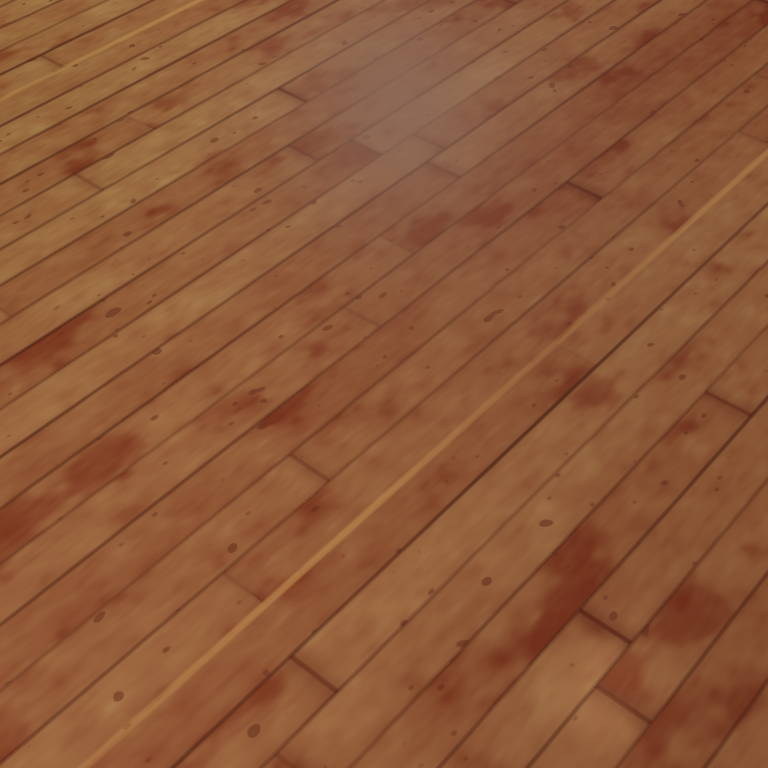
Write a Shadertoy shader that draws this texture.

```glsl
// A varnished plank floor seen in perspective, running to the upper right.
// Two vanishing points give floor coordinates; cellular noise stains each board,
// layered sines draw the grain, and soft window reflections lie on top.

vec3 hash3(vec2 p) {
    vec3 q = vec3(dot(p, vec2(127.1, 311.7)),
                  dot(p, vec2(269.5, 183.3)),
                  dot(p, vec2(419.2, 371.9)));
    return fract(sin(q) * 43758.5);
}

// Cellular noise: soft spots of random sign, one per cell, averaging zero
float spots(vec2 p) {
    vec2 cell = floor(p);
    float sum = 0.0;
    for (int y = -1; y <= 1; y++)
    for (int x = -1; x <= 1; x++) {
        vec2 c = cell + vec2(x, y);
        vec3 h = hash3(c);
        vec2 d = c + h.xy - p;
        sum += (2.0 * h.z - 1.0) * exp(-5.0 * dot(d, d));
    }
    return sum;
}

float glow(vec2 p, vec2 center, vec2 size) {
    vec2 d = (p - center) / size;
    return exp(-dot(d, d));
}

// Lightness of the wood: 0 is red heartwood, 1 is pale sapwood
float woodTone(float along, float lane, vec3 board) {
    vec2 p = vec2(along, lane) + board.xy * vec2(30.0, 50.0);
    float blotch = spots(p * vec2(8.0, 0.75));
    float mottle = spots(p * vec2(23.0, 2.2));
    float flame = spots(p * vec2(42.0, 4.5));
    float fibre = spots(p * vec2(48.0, 10.0));
    float warp = 2.0 * blotch + mottle;
    float grain = sin(lane * 19.0 + along * 5.0 + warp * 2.0)
                + 0.6 * sin(lane * 37.0 - along * 9.0 + warp * 3.0);

    float tone = 0.64 + 0.26 * (board.z - 0.5);
    tone -= 0.20 * blotch + 0.17 * mottle + 0.10 * flame + 0.07 * fibre;
    tone -= 0.32 * smoothstep(0.2, 0.8, blotch + 0.35 * mottle + 0.2 * flame);
    return tone + 0.025 * grain;
}

void mainImage(out vec4 fragColor, in vec2 fragCoord) {
    vec2 uv = fragCoord / iResolution.xy;

    // Perspective: lane counts planks, along runs down their length
    float depth = 2.08 - uv.y;
    float lane = 18.0 * (2.42 - uv.x) / depth;
    float along = (uv.x + 2.15) / depth;
    float laneBlur = fwidth(lane);
    float alongBlur = fwidth(along);

    // Planks cut into boards of staggered length
    float plank = floor(lane);
    float joint = along / 1.15 + hash3(vec2(plank, 3.0)).x;
    vec3 board = hash3(vec2(plank, floor(joint) + 17.0));
    float tone = woodTone(along, lane, board);

    // A darker red run of planks toward the far right
    float redRun = glow(vec2(lane, along), vec2(23.6, 2.7), vec2(1.7, 0.9));
    tone -= 0.38 * redRun;

    vec3 color = mix(vec3(0.475, 0.215, 0.125), vec3(0.635, 0.445, 0.28),
                     clamp(tone, -0.1, 1.1));

    // Small dark flecks
    float fleck = smoothstep(0.72, 0.98, spots(vec2(along * 42.0, lane * 4.0) + plank * 5.0));
    color = mix(color, vec3(0.36, 0.16, 0.10), 0.5 * fleck);

    // Board ends: a thin crack within a red smear
    float endGap = abs(fract(joint + 0.5) - 0.5) * 1.15;
    float endDark = hash3(vec2(plank, floor(joint + 0.5))).y;
    float crack = 1.0 - smoothstep(0.001, 0.003 + alongBlur, endGap);
    float smear = exp(-endGap * endGap / 0.00025);
    color = mix(color, vec3(0.36, 0.15, 0.09), endDark * (0.5 * crack + 0.45 * smear));

    // Seams between planks: mostly dark, a few opened to pale wood
    float edge = floor(lane + 0.5);
    float seamGap = abs(lane - edge);
    float wear = 0.5 + 0.5 * sin(along * 7.0 + edge * 2.4);
    float seam = 1.0 - smoothstep(0.01, 0.035 + laneBlur, seamGap);
    float shade = exp(-seamGap * 14.0);
    float darkness = mix(0.4, 0.85, hash3(vec2(edge, 8.0)).x) * (0.65 + 0.35 * wear);
    if (mod(edge, 16.0) == 4.0) {
        float pale = 1.0 - smoothstep(0.03, 0.08 + laneBlur, seamGap);
        color = mix(color, vec3(0.70, 0.50, 0.29), pale * (0.4 + 0.4 * wear));
    } else {
        color = mix(color, vec3(0.29, 0.13, 0.08), darkness * (0.8 * seam + 0.13 * shade));
    }

    // Light falloff: ochre at the far left, dimmer to the right
    color *= mix(1.03, 0.93, smoothstep(0.2, 1.0, uv.x));
    color *= mix(vec3(1.0), vec3(0.98, 1.06, 1.0), glow(uv, vec2(0.0, 0.9), vec2(0.4)));

    // Cool window sheen and a warm lamp spot in the varnish
    float sheen = 0.55 * glow(uv, vec2(0.51, 0.87), vec2(0.13, 0.15))
                + 0.28 * glow(uv, vec2(0.58, 0.82), vec2(0.30, 0.28));
    color = mix(color, vec3(0.55, 0.42, 0.36), sheen);
    color += vec3(0.09, 0.085, 0.06) * glow(uv, vec2(0.79, 0.10), vec2(0.06, 0.08));

    fragColor = vec4(color, 1.0);
}
```
